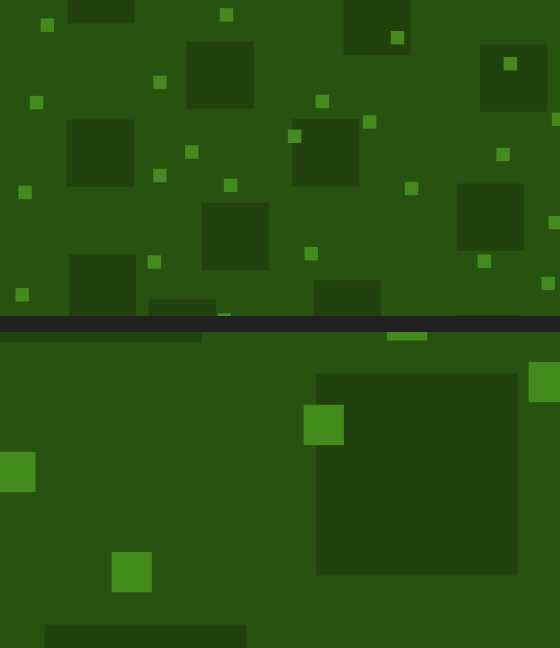
Top, the full canvas; bottom, a detail of the centre.
A Shadertoy shader for this pattern:

```glsl
// Flat green ground scattered with large dark squares and small bright ones.
// Each layer is a staggered grid holding one jittered square per cell; the
// jitter keeps every square inside its cell, so no neighbour search is needed.

// All lengths are fractions of the canvas height.
#define DARK_SIZE    0.213
#define DARK_CELL    0.4444
#define DARK_JITTER  vec2(0.25, 0.20)
#define LIGHT_SIZE   0.0425
#define LIGHT_CELL   0.278
#define LIGHT_JITTER vec2(0.37, 0.37)
#define ROW_PHASE    0.3125
#define STAGGER      0.5

const vec3 GROUND = vec3(0.157, 0.322, 0.063);
const vec3 DARK   = vec3(0.129, 0.259, 0.051);
const vec3 LIGHT  = vec3(0.257, 0.545, 0.110);

// Integer hash of a cell and a layer seed to two values in 0..1
vec2 hash2(vec2 cell, uint seed) {
    uvec2 v = uvec2(ivec2(cell) + 64) + seed * 101u;
    v = v * 1664525u + 1013904223u;
    v.x += v.y * 1664525u;
    v.y += v.x * 1664525u;
    v ^= v >> 16u;
    v.x += v.y * 1664525u;
    v.y += v.x * 1664525u;
    v ^= v >> 16u;
    return vec2(v & 0xffffu) / 65535.0;
}

// Smooth-edged coverage of one layer of scattered squares
float squares(vec2 uv, float size, float cellSize, vec2 jitter, uint seed) {
    vec2 p = uv / cellSize;
    p.y += ROW_PHASE + STAGGER * mod(floor(p.x), 2.0);

    vec2 cell = floor(p);
    vec2 centre = 0.5 + jitter * (2.0 * hash2(cell, seed) - 1.0);
    vec2 offset = abs(p - cell - centre) * cellSize - 0.5 * size;

    // Box-filtered edge, one pixel wide
    vec2 cover = clamp(0.5 - offset * iResolution.y, 0.0, 1.0);
    return cover.x * cover.y;
}

void mainImage(out vec4 fragColor, in vec2 fragCoord) {
    vec2 uv = fragCoord / iResolution.y;

    // Bright squares lie over the dark ones
    vec3 color = GROUND;
    color = mix(color, DARK, squares(uv, DARK_SIZE, DARK_CELL, DARK_JITTER, 1u));
    color = mix(color, LIGHT, squares(uv, LIGHT_SIZE, LIGHT_CELL, LIGHT_JITTER, 2u));

    fragColor = vec4(color, 1.0);
}
```
